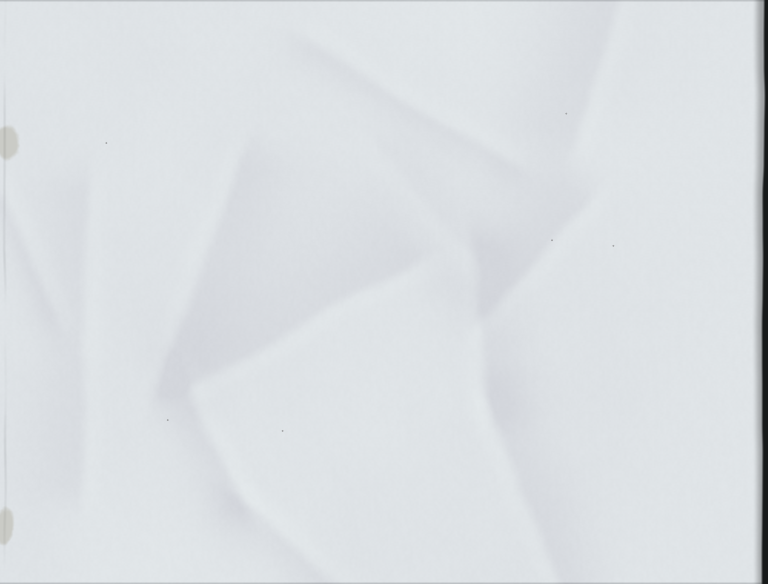
Give the GLSL for this texture, as a Shadertoy shader.

```glsl
const vec3 PAPER_LIGHT = vec3(0.877, 0.895, 0.907);
const vec3 PAPER_SHADE = vec3(0.832, 0.844, 0.866);
const vec3 STAIN_COLOR = vec3(0.765, 0.765, 0.735);
const vec3 GAP_COLOR = vec3(0.09, 0.10, 0.10);
const float WARP = 0.022;
const float FOLD_SOFTNESS = 0.011;
const float CLOUD_AMOUNT = 0.55;
const float GRAIN_AMOUNT = 0.007;
const float SPECK_CELLS = 9.0;
const int FOLDS = 12;

// Fold lines from start to end; the shadow falls to the left of each line.
const vec4 FOLD_LINE[FOLDS] = vec4[FOLDS](
    vec4(0.33, 0.34, 0.69, 0.54), vec4(0.41, 0.72, 0.28, 0.35),
    vec4(0.41, 0.14, 0.32, 0.34), vec4(0.58, 0.00, 0.41, 0.14),
    vec4(0.81, 0.56, 0.84, 0.31), vec4(0.84, 0.31, 0.96, 0.00),
    vec4(0.99, 0.78, 1.06, 0.98), vec4(0.84, 0.47, 0.99, 0.64),
    vec4(0.86, 0.73, 0.54, 0.92), vec4(0.66, 0.73, 0.81, 0.56),
    vec4(0.14, 0.18, 0.15, 0.66), vec4(0.09, 0.47, 0.01, 0.66));

// Shadow width and strength of each fold.
const vec2 FOLD_SHADE[FOLDS] = vec2[FOLDS](
    vec2(0.12, 0.60), vec2(0.09, 0.60), vec2(0.05, 0.65), vec2(0.05, 0.55),
    vec2(0.08, 0.55), vec2(0.07, 0.60), vec2(0.13, 0.55), vec2(0.13, 0.60),
    vec2(0.04, 0.50), vec2(0.06, 0.25), vec2(0.10, 0.50), vec2(0.03, 0.55));

float hash(vec2 p) {
    return fract(sin(dot(p, vec2(127.1, 311.7))) * 43758.5453);
}

float noise(vec2 p) {
    vec2 i = floor(p), f = fract(p);
    f = f * f * (3.0 - 2.0 * f);
    return mix(mix(hash(i), hash(i + vec2(1, 0)), f.x),
               mix(hash(i + vec2(0, 1)), hash(i + vec2(1, 1)), f.x), f.y);
}

float fbm(vec2 p) {
    float sum = 0.0, amp = 0.5;
    for (int i = 0; i < 4; i++) {
        sum += amp * noise(p);
        p = p * 2.03 + 17.3;
        amp *= 0.5;
    }
    return sum;
}

// One-sided shadow with a faint highlight on the lit side of the fold.
float foldShade(vec2 p, vec4 line, vec2 shade) {
    vec2 span = line.zw - line.xy;
    float len = length(span);
    vec2 dir = span / len;
    vec2 q = p - line.xy;
    float along = dot(q, dir);
    float side = dot(q, vec2(-dir.y, dir.x));
    float beyond = max(max(-along, along - len), 0.0) / 0.05;
    float shadow = smoothstep(-FOLD_SOFTNESS, FOLD_SOFTNESS, side)
                 * exp(-pow(max(side, 0.0) / shade.x, 2.0));
    float glint = exp(-pow((side + 0.018) / 0.016, 2.0));
    return shade.y * exp(-beyond * beyond) * (shadow - 0.3 * glint);
}

// Sparse dark dust, one candidate per cell.
float specks(vec2 p) {
    vec2 cell = floor(p * SPECK_CELLS);
    vec2 center = 0.2 + 0.6 * vec2(hash(cell + 3.1), hash(cell + 8.7));
    float d = length(fract(p * SPECK_CELLS) - center) / SPECK_CELLS;
    return step(0.93, hash(cell)) * (1.0 - smoothstep(0.0006, 0.0025, d));
}

float stain(vec2 p, vec2 center, vec2 radius) {
    float d = length((p - center) / radius) + 0.5 * (fbm(p * 40.0) - 0.5);
    return 1.0 - smoothstep(0.75, 1.1, d);
}

void mainImage(out vec4 fragColor, in vec2 fragCoord) {
    vec2 p = fragCoord / iResolution.y;
    float aspect = iResolution.x / iResolution.y;
    float fromRight = aspect - p.x;

    // Crumpled folds over soft clouds
    vec2 warped = p + WARP * (vec2(fbm(p * 7.0), fbm(p * 7.0 + 41.0)) - 0.47);
    float shade = CLOUD_AMOUNT * (fbm(warped * vec2(4.5, 3.0) + 5.0) - 0.42);
    for (int i = 0; i < FOLDS; i++) {
        shade += foldShade(warped, FOLD_LINE[i], FOLD_SHADE[i]);
    }
    shade *= smoothstep(0.04, 0.3, fromRight);
    vec3 color = mix(PAPER_LIGHT, PAPER_SHADE, clamp(shade, -0.3, 1.1));

    // Fibres and dust
    float grain = noise(p * vec2(210.0, 130.0)) + noise(p * 380.0) - 1.0;
    color += GRAIN_AMOUNT * grain;
    color = mix(color, vec3(0.5), 0.6 * specks(p));

    // Stains and worn left margin
    float stains = max(stain(p, vec2(0.014, 0.755), vec2(0.021, 0.031)),
                       stain(p, vec2(0.008, 0.10), vec2(0.017, 0.031)));
    color = mix(color, STAIN_COLOR, 0.75 * stains);
    float margin = abs(p.x - 0.007 - 0.003 * noise(vec2(p.y * 12.0, 2.0)));
    color -= 0.07 * (1.0 - smoothstep(0.0, 0.004, margin)) * noise(p.yy * 9.0);

    // Thin rims at top and bottom
    float rim = min(p.y, 1.0 - p.y);
    color -= 0.13 * (1.0 - smoothstep(0.001, 0.004, rim));

    // Rounded right side and the dark gap behind it
    float ragged = 0.003 * noise(vec2(p.y * 18.0, 7.0));
    color *= 1.0 - 0.28 * (1.0 - smoothstep(0.008, 0.026, fromRight - ragged));
    float gapWidth = mix(0.009, 0.004, p.y) + ragged;
    float gap = 1.0 - smoothstep(gapWidth - 0.002, gapWidth + 0.003, fromRight);
    color = mix(color, GAP_COLOR, gap);

    fragColor = vec4(clamp(color, 0.0, 1.0), 1.0);
}
```
